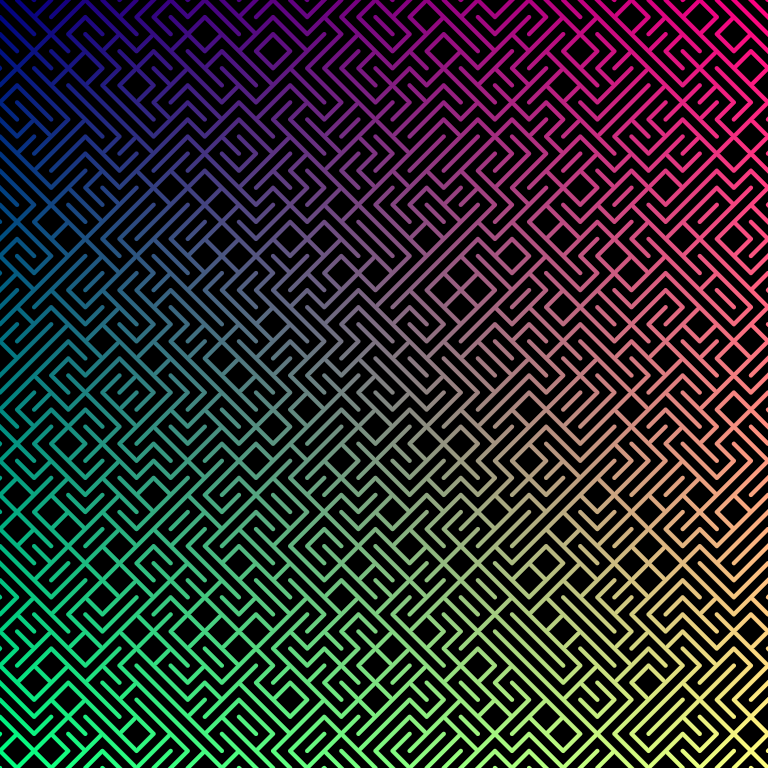
Write a Shadertoy shader that draws this pattern.

```glsl
// Diagonal maze: every square cell holds one of its two diagonals, chosen at
// random, drawn as a round-capped stroke on black. The strokes are tinted by
// position: red grows to the right, green grows downwards, blue is constant.

#define CELLS 45.0          // cells across the canvas
#define STROKE_WIDTH 0.25   // stroke width in cells
#define RISING_SHARE 0.5    // share of cells with a rising diagonal
#define BLUE_LEVEL 0.5      // constant blue part of the tint
#define SEED 17u

// Integer hash of a cell, returned in 0..1
float hashCell(ivec2 cell) {
    uvec2 q = uvec2(cell + 1024) * uvec2(1597u, 3821u);
    uint h = (q.x ^ (q.y << 7)) + SEED * 7919u;
    h = (h ^ (h >> 16)) * 73244475u;
    h = (h ^ (h >> 15)) * 73244475u;
    h ^= h >> 16;
    return float(h & 65535u) / 65536.0;
}

// Distance from p to the segment a-b
float segmentDistance(vec2 p, vec2 a, vec2 b) {
    vec2 pa = p - a, ba = b - a;
    return length(pa - ba * clamp(dot(pa, ba) / dot(ba, ba), 0.0, 1.0));
}

// Distance to the nearest diagonal; neighbours are included for the round caps
float mazeDistance(vec2 p) {
    vec2 home = floor(p);
    float nearest = 2.0;
    for (int j = -1; j <= 1; j++) {
        for (int i = -1; i <= 1; i++) {
            vec2 cell = home + vec2(i, j);
            float rising = step(hashCell(ivec2(cell)), RISING_SHARE);
            vec2 start = cell + vec2(0.0, 1.0 - rising);
            vec2 end = cell + vec2(1.0, rising);
            nearest = min(nearest, segmentDistance(p, start, end));
        }
    }
    return nearest;
}

void mainImage(out vec4 fragColor, in vec2 fragCoord) {
    vec2 uv = fragCoord / iResolution.y;
    float pixel = CELLS / iResolution.y;

    // Stroke coverage with an edge one pixel wide
    float edge = mazeDistance(uv * CELLS) - 0.5 * STROKE_WIDTH;
    float coverage = clamp(0.5 - edge / pixel, 0.0, 1.0);

    // Position tint on a black ground
    vec2 place = fragCoord / iResolution.xy;
    vec3 tint = vec3(place.x, 1.0 - place.y, BLUE_LEVEL);
    fragColor = vec4(tint * coverage, 1.0);
}
```
